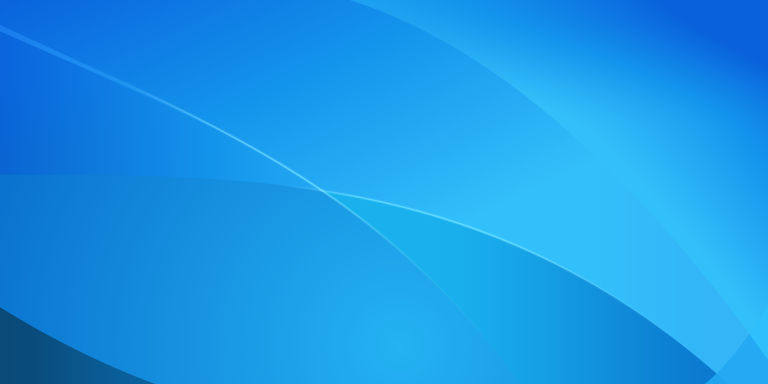
Reproduce this background procedurally as a WebGL 2 fragment shader.

```glsl
#version 300 es
precision highp float;
// Abstract blue background of overlapping translucent curved sheets with thin lit edges.
uniform vec2 u_resolution;
out vec4 fragColor;

// Turns an implicit height difference into an approximate distance in canvas heights.
float edgeDistance(float h) {
    float slope = length(vec2(dFdx(h), dFdy(h)));
    return h / (max(slope, 1e-6) * u_resolution.y);
}

// Antialiased coverage of the side where the distance is positive.
float cover(float d) {
    return clamp(d * u_resolution.y + 0.5, 0.0, 1.0);
}

float glowLine(float d, float width) {
    return exp(-d * d / (width * width));
}

// Deep blue to light cyan.
vec3 blueRamp(float t) {
    t = clamp(t, 0.0, 1.0);
    vec3 deep = vec3(0.035, 0.38, 0.86);
    vec3 middle = vec3(0.075, 0.58, 0.925);
    vec3 light = vec3(0.20, 0.75, 0.98);
    return t < 0.5 ? mix(deep, middle, t * 2.0) : mix(middle, light, t * 2.0 - 1.0);
}

void main() {
    vec2 p = gl_FragCoord.xy / u_resolution.y;
    p.x *= 2.0 * u_resolution.y / u_resolution.x;
    float x = p.x, y = p.y;

    // Heights above each curve
    float u = max(x - 0.911, -0.3);
    float v = min(2.0 - x, 0.3);
    float w = min(x, 1.0);
    float archHeight = y - 1.0 + u * (0.318 + 0.498 * u);
    float ribbon = edgeDistance(y - 0.935 + x * (0.46 + 0.092 * x * x * x));
    float wave = edgeDistance(y - 0.545 + 0.0726 * pow(x, 3.15));
    float arch = edgeDistance(archHeight);
    float leftCorner = edgeDistance(0.2 - 0.62 * w + 0.31 * w * w - y);
    float rightCorner = edgeDistance(0.206 - v * (1.67 - 2.53 * v) - y);

    // Upper sheets: centre, left of the ribbon, right of the arch
    vec3 color = blueRamp(0.02 + 0.4 * x + 0.85 * (1.0 - y));
    color = mix(color, vec3(0.20, 0.69, 0.97), 0.7 * smoothstep(1.5, 1.9, x));
    vec3 leftSheet = blueRamp(0.03 + 0.85 * x);
    leftSheet.b -= 0.04 * smoothstep(0.85, 0.55, y) * smoothstep(0.7, 0.0, x);
    color = mix(color, leftSheet, cover(-ribbon));
    vec3 rightSheet = blueRamp(1.05 - 1.1 * archHeight - 0.4 * smoothstep(0.65, 1.0, y));
    color = mix(color, rightSheet, cover(arch));

    // Lower wave: radial light on the left, darker fall-off on the right
    float radial = clamp(1.0 - length(p - vec2(1.04, 0.1)) / 1.1, 0.0, 1.0);
    vec3 lower = mix(vec3(0.04, 0.45, 0.81), vec3(0.14, 0.70, 0.95), radial);
    vec3 lowerRight = mix(vec3(0.10, 0.69, 0.93), vec3(0.04, 0.47, 0.81), smoothstep(1.1, 1.95, x));
    lower = mix(lower, lowerRight, cover(ribbon));
    color = mix(color, lower, cover(-wave));

    // Lit edges
    float bandWidth = 0.015 * max(1.0 - x / 0.75, 0.0);
    float band = cover(-ribbon) * cover(ribbon + bandWidth);
    color += vec3(0.06, 0.09, 0.06) * band * smoothstep(0.8, 0.1, x);
    float ribbonLight = smoothstep(0.2, 0.65, x) * (1.0 - 0.8 * smoothstep(0.75, 1.15, x));
    ribbonLight *= 1.0 - smoothstep(1.05, 1.35, x);
    color += vec3(0.26, 0.18, 0.06) * ribbonLight * glowLine(ribbon, 0.0028);
    float waveLight = smoothstep(0.7, 0.95, x) * (1.0 - smoothstep(1.25, 1.85, x));
    color += vec3(0.22, 0.14, 0.06) * waveLight * glowLine(wave, 0.0028);

    // Corner sheets
    vec3 darkSheet = mix(vec3(0.035, 0.29, 0.47), vec3(0.04, 0.38, 0.62), smoothstep(0.0, 0.4, x));
    color = mix(color, darkSheet, cover(leftCorner));
    vec3 brightSheet = mix(vec3(0.13, 0.66, 0.95), vec3(0.18, 0.75, 0.99), cover(arch));
    color = mix(color, brightSheet, 0.9 * cover(rightCorner));

    fragColor = vec4(clamp(color, 0.0, 1.0), 1.0);
}
```
